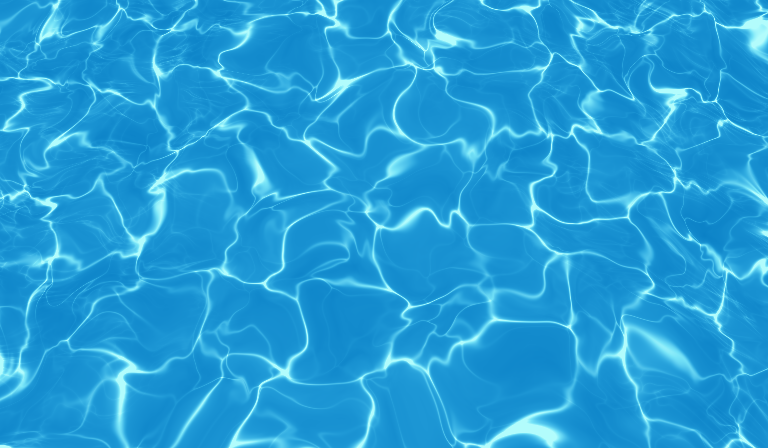
A Shadertoy shader for this texture:

```glsl
const vec3 WATER_RAMP[6] = vec3[6](
    vec3(0.07, 0.54, 0.80), vec3(0.12, 0.60, 0.84), vec3(0.21, 0.69, 0.89),
    vec3(0.33, 0.78, 0.93), vec3(0.46, 0.89, 0.97), vec3(0.70, 0.99, 0.99));

vec2 hash2(vec2 p) {
    vec3 h = fract(p.xyx * vec3(0.1031, 0.1030, 0.0973));
    h += dot(h, h.yzx + 33.33);
    return fract((h.xx + h.yz) * h.zy);
}

float gradientDot(vec2 cell, vec2 offset) {
    float angle = 6.2832 * hash2(cell).x;
    return dot(vec2(cos(angle), sin(angle)), offset);
}

// Gradient noise, roughly -0.7 to 0.7
float noise(vec2 p) {
    vec2 i = floor(p), f = fract(p);
    vec2 u = f * f * f * (f * (f * 6.0 - 15.0) + 10.0);
    vec2 e = vec2(1.0, 0.0);
    float low = mix(gradientDot(i, f), gradientDot(i + e.xy, f - e.xy), u.x);
    float high = mix(gradientDot(i + e.yx, f - e.yx), gradientDot(i + e.xx, f - e.xx), u.x);
    return mix(low, high, u.y);
}

float fbm(vec2 p) {
    float sum = 0.0, gain = 1.0;
    for (int k = 0; k < 4; k++) {
        sum += gain * noise(p);
        p = mat2(1.6, 1.2, -1.2, 1.6) * p + 7.3;
        gain *= 0.5;
    }
    return sum;
}

vec2 warp(vec2 p, float frequency, float amount) {
    vec2 s = p * frequency;
    return p + amount * vec2(noise(s + 3.7), noise(s + 41.2));
}

// Distances to the three nearest cell points, in order
vec3 nearestThree(vec2 p) {
    vec2 cell = floor(p);
    vec3 d = vec3(9.0);
    for (int y = -1; y <= 1; y++)
    for (int x = -1; x <= 1; x++) {
        vec2 c = cell + vec2(x, y);
        float r = length(c + 0.08 + 0.84 * hash2(c) - p);
        if (r < d.x) d = vec3(r, d.xy);
        else if (r < d.y) d = vec3(d.x, r, d.y);
        else d.z = min(d.z, r);
    }
    return d;
}

// Bright web of focused light: sharp core, soft halo, sparkling knots
float caustics(vec2 p, float width, float halo) {
    vec3 d = nearestThree(p);
    float edge = d.y - d.x;
    float knot = d.z - d.x;
    float core = exp(-edge * edge / (width * width));
    return 2.7 * core + halo * exp(-7.0 * edge) + 2.0 * exp(-knot * knot * 90.0);
}

// Thin crests along the zero lines of stretched noise
float ripples(vec2 p, float sharpness) {
    float crest = abs(noise(p) + 0.4 * noise(p * 2.1 + 9.4));
    return exp(-crest * sharpness);
}

vec3 waterColour(float level) {
    level = clamp(level, -0.6, 5.0);
    int i = int(clamp(floor(level), 0.0, 4.0));
    return mix(WATER_RAMP[i], WATER_RAMP[i + 1], level - float(i));
}

void mainImage(out vec4 fragColor, in vec2 fragCoord) {
    vec2 uv = fragCoord / iResolution.xy;
    float x = (uv.x - 0.5) * iResolution.x / iResolution.y;

    // Receding surface: cells shrink and flatten towards the top
    vec2 pool = 4.5 * vec2(x * (1.0 + 0.55 * uv.y), uv.y + 0.45 * uv.y * uv.y);
    vec2 bent = warp(warp(pool, 0.9, 0.65), 2.6, 0.24);

    // Rough water at the sides and along the top
    float rough = smoothstep(0.3, 0.95, abs(x) + 0.5 * uv.y * uv.y + 0.25 * noise(pool * 0.8));
    bent = warp(bent, 5.0, 0.13 * rough);

    // Uneven blue of the pool floor
    float level = 0.3 + 0.75 * fbm(bent * 0.9 + 20.0) + 0.3 * fbm(bent * 3.0);

    // Main web, with ribbons that swell and fade
    float swell = smoothstep(0.15, 0.5, noise(pool * 1.5 + 60.0));
    float strength = clamp(0.85 + 0.9 * noise(pool * 1.2 + 15.0), 0.3, 1.2);
    level += strength * caustics(bent, 0.045 + 0.09 * swell, 1.4);

    // Fainter, finer web
    float faint = smoothstep(-0.15, 0.5, noise(pool * 0.9 + 33.0));
    vec2 fine = warp(bent * 1.7 + 12.0, 1.4, 0.5);
    level += (0.1 + 0.45 * faint) * caustics(fine, 0.06, 1.2);

    // Streaks: level on the left, sloping downward on the right
    float slope = x > 0.0 ? 2.4 * x * x : 0.0;
    vec2 streak = warp(vec2(pool.x, pool.y + slope), 1.3, 0.5);
    float patches = smoothstep(-0.3, 0.45, noise(streak * 1.7 + 80.0));
    float crests = ripples(streak * vec2(1.3, 3.4), 16.0)
                 + 0.7 * ripples(streak * vec2(2.6, 6.5) + 5.0, 11.0);
    level += rough * (1.7 * patches * crests - 0.35);

    fragColor = vec4(waterColour(level), 1.0);
}
```
